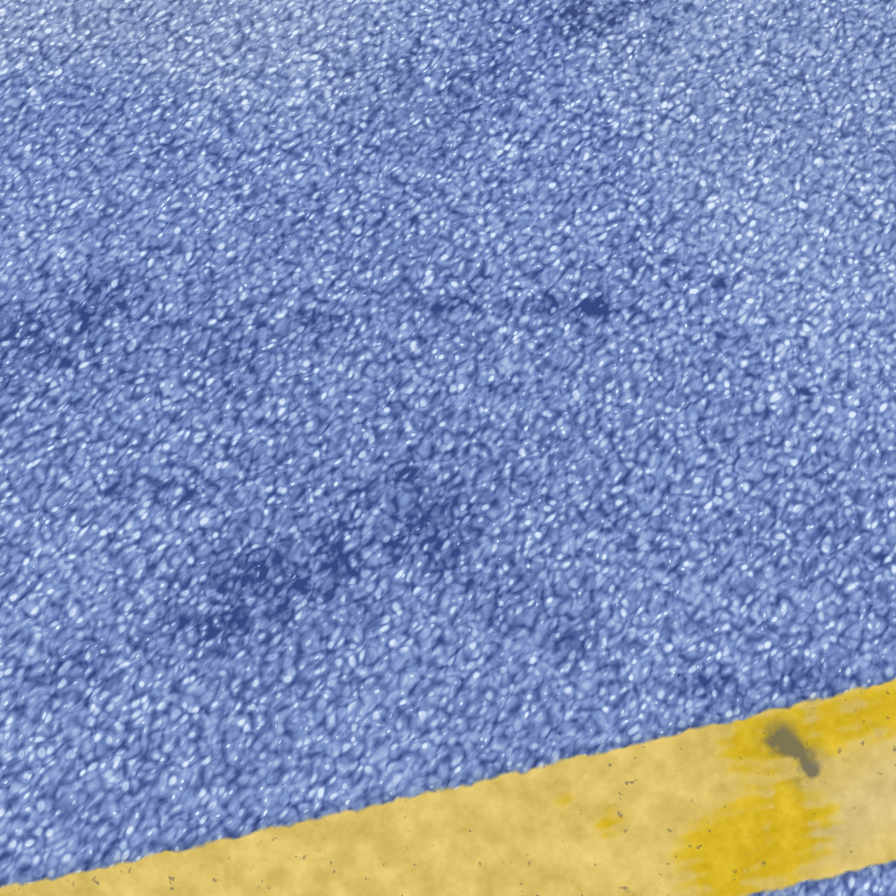
Write a WebGL 1 fragment shader that draws this texture.

```glsl
precision highp float;
uniform vec2 u_resolution;

#define GRAIN_SCALE 84.0
#define GRAIN_TILT -0.6
#define GRAIN_CONTRAST 1.2
#define STAIN_DEPTH 0.15
#define EDGE_SOFTNESS 0.003
#define BLUE_DARK vec3(0.22, 0.29, 0.52)
#define BLUE_MID vec3(0.50, 0.59, 0.80)
#define BLUE_LIGHT vec3(0.86, 0.92, 0.99)
#define PAINT_PALE vec3(0.87, 0.76, 0.42)
#define PAINT_RICH vec3(0.83, 0.70, 0.15)

vec2 hash22(vec2 p) {
  vec3 q = fract(vec3(p.xyx) * vec3(0.1031, 0.1030, 0.0973));
  q += dot(q, q.yzx + 33.33);
  return fract((q.xx + q.yz) * q.zy);
}

float noise(vec2 p) {
  vec2 i = floor(p), f = fract(p);
  f = f * f * (3.0 - 2.0 * f);
  float low = mix(hash22(i).x, hash22(i + vec2(1, 0)).x, f.x);
  float high = mix(hash22(i + vec2(0, 1)).x, hash22(i + vec2(1, 1)).x, f.x);
  return mix(low, high, f.y);
}

float fbm(vec2 p) {
  float sum = 0.0, amp = 0.5;
  for (int i = 0; i < 4; i++) {
    sum += amp * noise(p);
    p = mat2(0.8, 0.6, -0.6, 0.8) * p * 2.03 + 17.3;
    amp *= 0.5;
  }
  return sum / 0.9375;
}

// Soft stroke from a to b
float smudge(vec2 p, vec2 a, vec2 b, float radius) {
  vec2 pa = p - a, ba = b - a;
  float t = clamp(dot(pa, ba) / max(dot(ba, ba), 1e-5), 0.0, 1.0);
  vec2 d = (pa - ba * t) / radius;
  return exp(-dot(d, d));
}

float spot(vec2 p, vec2 c, float radius) {
  return smudge(p, c, c, radius);
}

// Scattered pebbles: x is brightness, y is a pit mask
vec2 pebbles(vec2 p) {
  vec2 cell = floor(p);
  float light = 0.0, nearest = 2.0;
  for (int j = -1; j <= 1; j++) {
    for (int i = -1; i <= 1; i++) {
      vec2 id = cell + vec2(float(i), float(j));
      vec2 rnd = hash22(id + 91.0);
      float dist = length(p - id - hash22(id));
      float size = mix(0.22, 0.58, rnd.x);
      light = max(light, smoothstep(size, size * 0.35, dist) * (0.1 + 0.9 * rnd.y * rnd.y));
      nearest = min(nearest, dist);
    }
  }
  return vec2(light, smoothstep(0.35, 0.85, nearest));
}

// Positive where the surface is darkened
float stains(vec2 p) {
  float s = 0.8 * smudge(p, vec2(-0.02, 0.59), vec2(0.12, 0.655), 0.035);
  s += 0.7 * smudge(p, vec2(0.25, 0.33), vec2(0.48, 0.41), 0.05);
  s += 0.35 * smudge(p, vec2(0.05, 0.25), vec2(0.28, 0.32), 0.035);
  s += 0.6 * smudge(p, vec2(0.78, 0.225), vec2(0.9, 0.25), 0.025);
  s += 0.5 * spot(p, vec2(0.64, 0.285), 0.04) + 0.4 * spot(p, vec2(0.56, 0.33), 0.035);
  s += 0.6 * smudge(p, vec2(0.12, 0.46), vec2(0.24, 0.445), 0.014);
  s += 0.7 * spot(p, vec2(0.46, 0.478), 0.02) + 0.4 * spot(p, vec2(0.255, 0.595), 0.03);
  s += 0.7 * smudge(p, vec2(0.64, 0.99), vec2(0.72, 0.97), 0.03);
  s += 0.35 * smudge(p, vec2(0.44, 0.89), vec2(0.54, 0.93), 0.04);
  s *= 2.2 * smoothstep(0.2, 0.8, fbm(p * 45.0));
  // Broken horizontal scuff
  float dashes = 0.3 + 0.9 * smoothstep(0.25, 0.6, noise(p * 60.0));
  s += 1.4 * dashes * smudge(p, vec2(0.47, 0.662), vec2(0.67, 0.657), 0.010);
  s += 1.4 * spot(p, vec2(0.667, 0.654), 0.014);
  s += 0.5 * smudge(p, vec2(0.34, 0.642), vec2(0.39, 0.645), 0.018);
  s += 2.2 * spot(p, vec2(0.897, 0.562), 0.008) + 1.8 * spot(p, vec2(0.805, 0.683), 0.007);
  return s;
}

vec3 asphalt(vec2 p) {
  // Grain shrinks with distance
  vec2 q = vec2(p.x - 0.5, p.y) / (1.0 - 0.25 * p.y) * GRAIN_SCALE;
  float c = cos(GRAIN_TILT), s = sin(GRAIN_TILT);
  q = mat2(c, -s, s, c) * q * vec2(1.25, 0.8) + 200.0;
  q += 0.6 * vec2(noise(q * 0.7), noise(q * 0.7 + 60.0));
  vec2 grain = pebbles(q);
  float fine = noise(q * 2.3 + 40.0) - 0.5;
  float clumps = noise(q * 0.8 + 80.0) - 0.5;
  float tone = 0.31 * grain.x - 0.15 * grain.y + 0.22 * fine + 0.09 * clumps - 0.03;

  // Worn pale areas either side of the diagonal seam
  float seam = 0.62 + 0.62 * (0.96 - p.y) + 0.025 * (fbm(p * 14.0) - 0.5);
  float right = smoothstep(-0.015, 0.05, p.x - seam);
  float worn = smoothstep(0.8, 1.0, p.y + 0.18 * (fbm(p * 9.0) - 0.5)) * smoothstep(0.65, 0.25, p.x);
  float shade = 0.04 * right + 0.08 * worn + 0.08 * (fbm(p * 7.0 + 5.0) - 0.5);
  shade += 0.02 * smoothstep(0.45, 0.1, p.y) - STAIN_DEPTH * stains(p);
  tone = tone * GRAIN_CONTRAST + shade;
  vec3 col = mix(BLUE_MID, BLUE_LIGHT, clamp(tone * 2.7, 0.0, 1.0));
  col = mix(col, BLUE_DARK, clamp(-tone * 3.0, 0.0, 1.0));
  float grey = 0.2 * max(worn, 0.6 * right * smoothstep(0.5, 1.0, p.y));
  return mix(col, vec3(dot(col, vec3(0.34))) + vec3(0.0, 0.01, 0.04), grey);
}

vec3 paint(vec2 p) {
  float mottled = fbm(p * 42.0);
  float rich = 1.1 * smudge(p, vec2(0.81, 0.04), vec2(0.88, 0.075), 0.058);
  rich += 0.9 * smudge(p, vec2(0.83, 0.17), vec2(1.0, 0.21), 0.034);
  rich += 0.75 * spot(p, vec2(0.68, 0.085), 0.022) + 0.6 * spot(p, vec2(0.63, 0.105), 0.016);
  float ridges = cos((p.y - 0.22 * p.x) * 330.0 + 5.0 * noise(p * 22.0));
  rich = smoothstep(0.22, 0.72, rich * (0.1 + 1.5 * mottled + 0.15 * ridges));
  float faded = 0.7 * smudge(p, vec2(0.94, 0.08), vec2(1.0, 0.12), 0.045);
  vec3 col = mix(PAINT_PALE, vec3(0.84, 0.77, 0.56), faded);
  col = mix(col, PAINT_RICH, rich);
  col += 0.16 * (mottled - 0.5) + 0.07 * (fbm(p * 150.0) - 0.5);
  float dirt = 1.2 * smudge(p, vec2(0.87, 0.175), vec2(0.905, 0.14), 0.018) * smoothstep(0.3, 0.65, mottled);
  dirt += 0.5 * smoothstep(0.74, 0.86, fbm(p * 110.0 + 9.0));
  return mix(col, vec3(0.40, 0.39, 0.36), clamp(dirt, 0.0, 0.8));
}

void main() {
  vec2 p = gl_FragCoord.xy / u_resolution;
  float ragged = 0.010 * (fbm(p * 65.0) - 0.5);
  float top = 0.008 + 0.215 * p.x + 0.018 * p.x * p.x - p.y + ragged;
  float bottom = p.y - 0.24 * (p.x - 0.833) + ragged;
  float inside = min(top, bottom);
  float band = smoothstep(-EDGE_SOFTNESS, EDGE_SOFTNESS, inside);
  vec3 ground = asphalt(p) * (1.0 - 0.12 * smoothstep(0.018, 0.0, abs(inside)));
  gl_FragColor = vec4(clamp(mix(ground, paint(p), band), 0.0, 1.0), 1.0);
}
```
